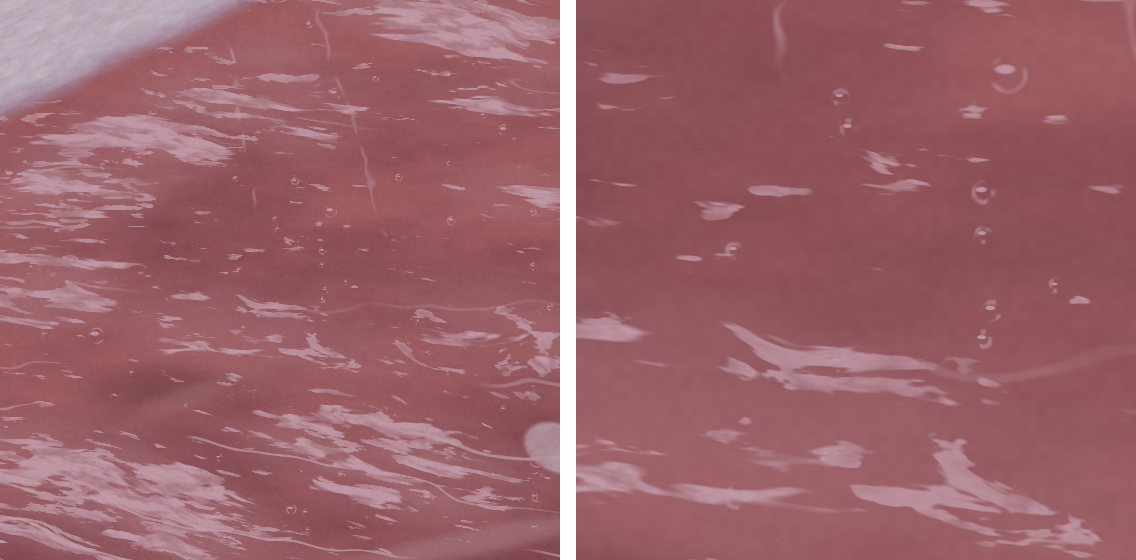
Left, the full canvas; right, a detail of the centre.
Give the GLSL for this texture, as a three.js fragment shader.

```glsl
// Wet pink tissue with a pale corner, glossy broken reflections and tiny bubbles.
// Two layers of stretched noise are cut by a coverage map to form fine streaks;
// seams, film edges and bubble rings are laid over a softly mottled base.
varying vec2 vUv;

const vec3 DEEP_ROSE = vec3(0.510, 0.285, 0.320);
const vec3 WARM_ROSE = vec3(0.615, 0.358, 0.372);
const vec3 HAZE_PINK = vec3(0.640, 0.425, 0.460);
const vec3 SHEEN = vec3(0.665, 0.480, 0.520);
const vec3 GLOSS = vec3(0.755, 0.605, 0.655);
const vec3 LILAC = vec3(0.640, 0.520, 0.610);
const vec3 PALE = vec3(0.735, 0.680, 0.725);

float hash(vec2 p) {
  vec3 q = fract(vec3(p.xyx) * 0.1031);
  q += dot(q, q.yzx + 33.33);
  return fract((q.x + q.y) * q.z);
}

float noise(vec2 p) {
  vec2 i = floor(p), f = fract(p);
  f = f * f * (3.0 - 2.0 * f);
  return mix(mix(hash(i), hash(i + vec2(1, 0)), f.x),
             mix(hash(i + vec2(0, 1)), hash(i + vec2(1, 1)), f.x), f.y);
}

float fbm(vec2 p) {
  float sum = 0.0, amp = 0.5;
  for (int i = 0; i < 4; i++) {
    sum += amp * noise(p);
    p = p * 2.03 + 17.3;
    amp *= 0.55;
  }
  return sum * 0.99;
}

// Flat-topped soft ellipse, turned by an angle
float blob(vec2 p, vec2 centre, vec2 radius, float angle) {
  float c = cos(angle), s = sin(angle);
  vec2 d = p - centre;
  d = vec2(c * d.x + s * d.y, c * d.y - s * d.x) / radius;
  float d2 = dot(d, d);
  return exp(-d2 * d2);
}

// How much of the surface reflects light at p
float glossCoverage(vec2 p) {
  float c = 0.92 * blob(p, vec2(0.23, 0.72), vec2(0.32, 0.105), 0.48);
  c = max(c, 0.75 * blob(p, vec2(0.50, 0.83), vec2(0.16, 0.10), -0.2));
  c = max(c, 0.72 * blob(p, vec2(0.06, 0.48), vec2(0.17, 0.08), 0.0));
  c = max(c, 0.80 * blob(p, vec2(0.82, 0.96), vec2(0.32, 0.07), -0.25));
  c = max(c, 0.60 * blob(p, vec2(0.88, 0.84), vec2(0.16, 0.05), -0.1));
  c = max(c, 0.82 * blob(p, vec2(0.18, 0.11), vec2(0.34, 0.13), -0.3));
  c = max(c, 0.82 * blob(p, vec2(0.70, 0.17), vec2(0.28, 0.095), -0.2));
  c = max(c, 0.50 * blob(p, vec2(0.48, 0.40), vec2(0.32, 0.09), -0.15));
  c = max(c, 0.48 * blob(p, vec2(0.88, 0.40), vec2(0.24, 0.10), -0.1));
  return max(c, 0.45 * blob(p, vec2(0.92, 0.65), vec2(0.14, 0.05), -0.1));
}

float streaks(vec2 p, vec2 frequency, float coverage) {
  float cut = mix(0.84, 0.43, coverage);
  return smoothstep(cut - 0.02, cut + 0.05, fbm(p * frequency));
}

// Thin, broken, slightly wavy scratch from a to b
float seam(vec2 p, vec2 a, vec2 b, float width) {
  p.x += 0.014 * (noise(p * 25.0) - 0.5) + 0.008 * (noise(p * 70.0) - 0.5);
  vec2 d = b - a;
  float t = clamp(dot(p - a, d) / dot(d, d), 0.0, 1.0);
  float line = 1.0 - smoothstep(0.0, width, length(p - a - d * t));
  return line * smoothstep(0.3, 0.7, noise(p * vec2(60.0, 40.0)));
}

// Hair-thin lines along the flow, each row broken into long pieces
float filmEdges(vec2 p, float rows) {
  float y = p.y * rows + 0.9 * noise(p * vec2(7.0, 4.0));
  float row = floor(y);
  float line = 1.0 - smoothstep(0.0008, 0.0028, abs(fract(y) - 0.5) / rows);
  return line * smoothstep(0.55, 0.68, noise(vec2(p.x * 5.0, row * 7.3)));
}

// Scattered rings with a glint; x is the ring, y the glint
vec2 bubbles(vec2 p, float cells, float chance) {
  vec2 id = floor(p * cells);
  vec2 jitter = vec2(hash(id + 3.1), hash(id + 8.7)) - 0.5;
  vec2 d = (fract(p * cells) - 0.5 - 0.5 * jitter) / cells;
  float radius = mix(0.10, 0.20, hash(id + 5.3)) / cells;
  float ring = 1.0 - smoothstep(0.0004, 0.0024, abs(length(d) - radius));
  ring *= smoothstep(0.3, 0.8, noise(d * 1.2 / radius + id));
  vec2 g = (d - vec2(-0.2, 0.3) * radius) / (radius * vec2(0.65, 0.3));
  float glint = 1.0 - smoothstep(0.6, 1.2, length(g));
  return vec2(ring, glint) * step(hash(id + 1.7), chance);
}

void main() {
  vec2 p = vUv;
  float lower = 1.0 - smoothstep(0.15, 0.55, p.y);

  // Mottled base, warmer toward the top, with a dark hollow
  float warmth = 0.12 + 0.68 * p.y + 1.3 * (fbm(p * vec2(3.0, 6.0)) - 0.47);
  vec3 color = mix(DEEP_ROSE, WARM_ROSE, smoothstep(0.0, 0.9, warmth));
  color *= 1.0 - 0.14 * blob(p, vec2(0.27, 0.31), vec2(0.13, 0.04), 0.1);
  color += 0.04 * (fbm(p * vec2(14.0, 50.0)) - 0.5);

  // Reflections flow across and sink to the right, steeper below
  vec2 flow = p + vec2(0.0, (0.08 + 0.14 * lower) * p.x);
  flow.y += 0.025 * (noise(p * 5.0) - 0.5) + 0.012 * (noise(p * 17.0) - 0.5);
  flow.x += 0.045 * (noise(flow * vec2(12.0, 70.0)) - 0.5);

  // Broad streaky sheen and smooth folds near the bottom edge
  float coverage = glossCoverage(p);
  float haze = smoothstep(0.25, 0.65, fbm(flow * vec2(5.0, 22.0) + 9.0));
  color = mix(color, HAZE_PINK, coverage * (0.35 + 0.6 * haze));
  color = mix(color, SHEEN, 0.6 * blob(p, vec2(0.84, 0.03), vec2(0.24, 0.025), 0.2));
  color = mix(color, SHEEN, 0.3 * blob(p, vec2(0.33, 0.29), vec2(0.09, 0.02), 0.35));

  // Long bands, finer flecks between them, and sparse isolated glints
  float bands = streaks(flow, mix(vec2(5.0, 42.0), vec2(9.0, 38.0), lower), coverage);
  float flecks = streaks(flow + 3.7, vec2(18.0, 85.0), 0.22 + 0.55 * coverage);
  float shine = max(bands, 0.85 * flecks);
  float sparkle = smoothstep(0.25, 0.65, fbm(flow * vec2(25.0, 95.0)));
  color = mix(color, mix(SHEEN, GLOSS, sparkle), 0.95 * shine);

  // Film edges and long seams
  float film = filmEdges(flow, 13.0) * max(lower, 0.8 * coverage);
  float scratch = seam(p, vec2(0.41, 0.92), vec2(0.46, 0.62), 0.005);
  scratch = max(scratch, 0.6 * seam(p, vec2(0.56, 1.0), vec2(0.69, 0.58), 0.006));
  color = mix(color, GLOSS, max(0.75 * film, 0.6 * scratch));

  // Bubbles of two sizes, and a pale lump at the right edge
  vec2 foam = max(bubbles(p, 14.0, 0.04), bubbles(p + 0.37, 32.0, 0.05));
  color = mix(color, GLOSS, max(0.55 * foam.x, 0.9 * foam.y));
  float lump = smoothstep(0.3, 0.6, blob(p, vec2(0.995, 0.20), vec2(0.065, 0.045), -0.4));
  color = mix(color, mix(SHEEN, PALE, fbm(p * 28.0)), 0.85 * lump);

  // Pale corner behind a lilac rim, brushed along its edge
  float edge = p.y - 0.785 - 0.47 * p.x + 0.018 * (noise(p * 9.0) - 0.5);
  vec2 brushed = vec2(p.x + 0.47 * p.y, p.y - 0.47 * p.x);
  vec3 corner = mix(LILAC, PALE, smoothstep(0.0, 0.06, edge));
  corner += 0.10 * (fbm(brushed * vec2(35.0, 130.0)) - 0.5);
  color = mix(color, corner, smoothstep(-0.015, 0.025, edge));

  color += 0.018 * (noise(p * 190.0) - 0.5);
  gl_FragColor = vec4(color, 1.0);
}
```
